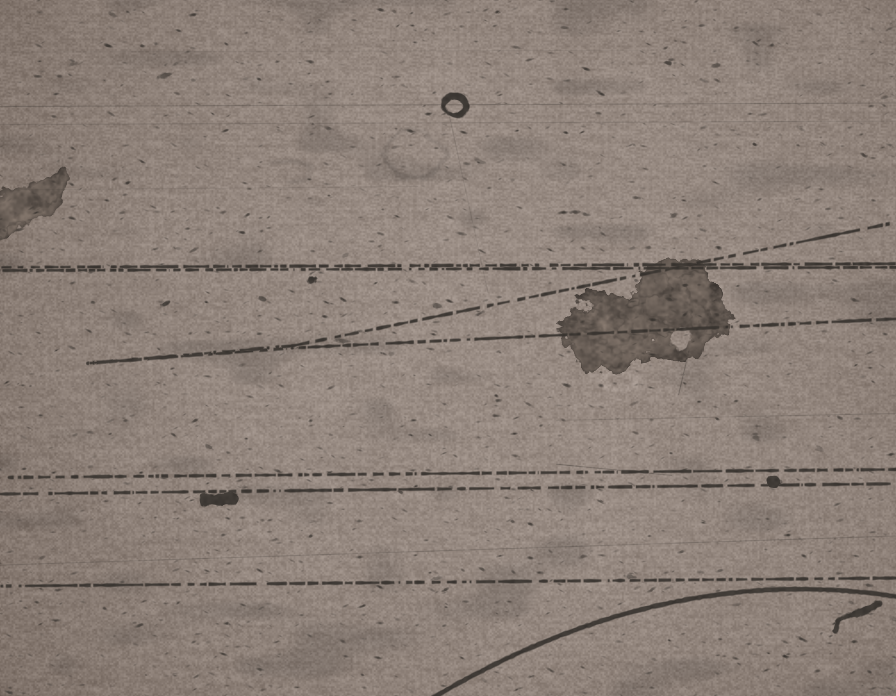
Write a Shadertoy shader that draws this texture.

```glsl
#define PAPER vec3(0.603, 0.552, 0.519)
#define INK vec3(0.225, 0.207, 0.190)
#define FLAKE vec3(0.385, 0.345, 0.315)
#define SOFT (0.7 / iResolution.y + 0.0005)
#define PEN 0.0021
#define HAIR 0.0004
#define DASHES 24.0
#define GRAIN 0.085
#define VIGNETTE 0.13
#define SPECKS 0.24

// Ends of the ruled lines and of the scratches, then blots as centre and radii
const vec4 RULED[9] = vec4[9](
    vec4(-0.1, 0.6155, 1.29, 0.621), vec4(-0.1, 0.611, 1.29, 0.616),
    vec4(0.013, 0.314, 1.29, 0.3255), vec4(-0.1, 0.289, 1.29, 0.305),
    vec4(-0.1, 0.157, 1.29, 0.1695), vec4(0.126, 0.478, 0.42, 0.503),
    vec4(0.42, 0.503, 1.29, 0.681), vec4(0.126, 0.478, 0.42, 0.5),
    vec4(0.42, 0.5, 1.29, 0.542));
const vec4 SCRATCH[9] = vec4[9](
    vec4(0, 0.925, 1.29, 0.929), vec4(0, 0.727, 0.6, 0.732),
    vec4(0.646, 0.832, 0.701, 0.58), vec4(0, 0.821, 1.29, 0.826),
    vec4(0.8, 0.396, 1.29, 0.406), vec4(0, 0.188, 1.29, 0.23),
    vec4(0, 0.847, 1.29, 0.852), vec4(0.99, 0.497, 0.975, 0.433),
    vec4(0.8, 0.333, 0.965, 0.317));
const vec4 BLOT[3] = vec4[3](vec4(0.318, 0.282, 0.027, 0.011),
    vec4(0.446, 0.597, 0.01, 0.008), vec4(1.112, 0.309, 0.008, 0.007));

float hash(vec2 p) {
    return fract(sin(dot(p, vec2(127.1, 311.7))) * 43758.545);
}

float noise(vec2 p) {
    vec2 i = floor(p), f = fract(p);
    f = f * f * (3.0 - 2.0 * f);
    return mix(mix(hash(i), hash(i + vec2(1, 0)), f.x),
               mix(hash(i + vec2(0, 1)), hash(i + 1.0), f.x), f.y);
}

float fbm(vec2 p) {
    float sum = 0.0, amp = 0.5;
    for (int i = 0; i < 4; i++, amp *= 0.5, p = p * 2.1 + 17.3) sum += amp * noise(p);
    return sum;
}

float cover(float d) { return 1.0 - smoothstep(-SOFT, SOFT, d); }

float segment(vec2 p, vec4 ends) {
    vec2 q = p - ends.xy, ab = ends.zw - ends.xy;
    return length(q - ab * clamp(dot(q, ab) / dot(ab, ab), 0.0, 1.0));
}

float ellipse(vec2 p, vec4 e) {
    return (length((p - e.xy) / e.zw) - 1.0) * min(e.z, e.w);
}

// Irregular gaps along a ruled stroke
float dashes(float x, float seed) {
    float ink = 1.0;
    for (float i = 0.0; i < 2.0; i++) {
        float s = DASHES * (1.0 + 0.9 * i), u = x * s + seed * 3.7;
        vec2 id = vec2(floor(u), seed + 9.0 * i);
        float gap = hash(id + 31.0) < 0.6 ? 0.0012 + 0.004 * pow(hash(id + 57.0), 2.0) : -0.01;
        float d = abs(fract(u) - 0.3 - 0.4 * hash(id)) / s;
        ink *= smoothstep(gap - SOFT, gap + SOFT, d);
    }
    return ink;
}

// Scattered flat specks, one per chosen cell
float specks(vec2 p, float scale, float chance, float size) {
    vec2 u = p * scale, id = floor(u);
    if (hash(id + scale) > chance) return 0.0;
    vec2 q = (fract(u) - 0.3 - 0.4 * vec2(hash(id + 3.0), hash(id + 8.0))) / scale;
    q.y += q.x * (hash(id + 5.0) - 0.5);
    float r = size * (0.4 + 0.6 * hash(id + 13.0));
    float d = ellipse(q, vec4(0, 0, r * (1.0 + hash(id + 21.0)), 0.7 * r));
    return cover(d + 0.5 * r * (noise(p * 300.0) - 0.5)) * (0.25 + 0.65 * hash(id + 34.0));
}

void mainImage(out vec4 fragColor, in vec2 fragCoord) {
    vec2 p = fragCoord / iResolution.y, c = p - vec2(0.72, 0.54);
    float rough = fbm(p * 45.0) - 0.47, fine = noise(p * 190.0) - 0.5;

    // Paper with mottling, fibres and grain
    vec3 col = PAPER - VIGNETTE * dot(c, c) + 0.035 * (fbm(p * vec2(5, 9)) - 0.47);
    col += 0.035 * (noise(p * vec2(28, 210)) - 0.5) + GRAIN * (noise(p * 390.0) - 0.5 + 0.5 * fine);

    // Faint stains and watery rings
    float ring = min(abs(ellipse(p, vec4(0.596, 0.777, 0.043, 0.034)) + 0.02 * rough),
                     abs(ellipse(p, vec4(0.414, 0.753, 0.036, 0.015))));
    float stain = smoothstep(0.006, 0.0, ring) * smoothstep(0.25, 0.6, noise(p * 28.0));
    stain += smoothstep(0.012, -0.008, ellipse(p, vec4(0.678, 0.686, 0.014, 0.011)));
    stain += smoothstep(0.7, 0.95, noise(p * vec2(11, 24) + 4.0));
    col *= 1.0 - 0.1 * stain;
    col += 0.05 * smoothstep(0.006, 0.0, abs(ellipse(p, vec4(0.89, 0.452, 0.026, 0.012))));

    // Crumpled flakes
    float edge = 0.055 * rough + 0.006 * fine;
    float lobes = min(ellipse(p, vec4(0.882, 0.52, 0.072, 0.055)),
                      ellipse(p, vec4(0.972, 0.558, 0.073, 0.068))) + edge;
    vec2 s = p - vec2(0.035, 0.703);
    s.y -= 0.42 * s.x;
    float shard = max(abs(s.y) - 0.035 + 0.12 * max(s.x, 0.0), s.x + 0.45 * abs(s.y - 0.015) - 0.065);
    float flake = min(lobes, shard + 0.6 * edge);
    float hole = ellipse(p, vec4(0.978, 0.514, 0.014, 0.012)) + 0.4 * edge;
    float crease = smoothstep(0.08, 0.0, abs(fbm(p * 32.0 + 6.0) - 0.47));
    float dark = smoothstep(0.93, 1.03, p.x) * smoothstep(0.42, 0.65, fbm(p * 38.0));
    float tone = 1.06 + 0.55 * rough + 0.25 * fine - 0.17 * crease - 0.32 * dark;
    tone *= 1.0 - 0.2 * smoothstep(-0.007, 0.0, flake);
    col = mix(col, FLAKE * tone, 0.92 * cover(flake) * (1.0 - cover(hole)));

    // Broken ruled lines and hairline scratches, faintest first
    float ink = 0.0;
    for (int i = 0; i < 9; i++) {
        float k = float(i), w = PEN * (0.7 + 0.6 * noise(vec2(p.x * 110.0, k)));
        ink = max(ink, 0.95 * cover(segment(p, RULED[i]) - w) * dashes(p.x, k + 1.0));
        float hair = cover(segment(p, SCRATCH[i]) - HAIR) * (0.45 + 0.55 * noise(p * 45.0));
        ink = max(ink, hair * (0.18 + 0.06 * k));
    }

    // Curved stroke, ring, hook and blots
    float x = p.x - 1.15;
    float blot = abs(p.y - 0.1535 + 0.56 * x * x) / sqrt(1.0 + 1.25 * x * x) - 0.0033 - 0.0015 * fine;
    blot = min(blot, abs(ellipse(p, vec4(0.653, 0.848, 0.016, 0.013))) - 0.0035 + 0.012 * rough);
    float hook = min(segment(p, vec4(1.2, 0.094, 1.205, 0.109)), segment(p, vec4(1.205, 0.109, 1.262, 0.132)));
    blot = min(blot, hook - 0.0037 + 0.015 * rough);
    for (int i = 0; i < 3; i++) blot = min(blot, ellipse(p, BLOT[i]) + 0.022 * rough);
    ink = max(ink, 0.95 * cover(blot));

    // Dust in three sizes
    ink = max(ink, specks(p, 15.0, 0.13, 0.0055));
    ink = max(ink, specks(p + 0.37, 41.0, SPECKS, 0.003));
    ink = max(ink, 0.7 * specks(p + 0.71, 67.0, SPECKS, 0.002));

    fragColor = vec4(mix(col, INK * (1.0 + 0.25 * fine), ink), 1.0);
}
```
